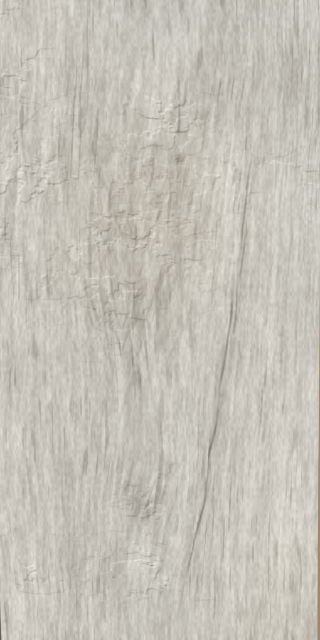
This texture is drawn by a Shadertoy shader. Its source:

```glsl
float hash(vec2 p) {
    vec3 h = fract(vec3(p.xyx) * 0.1031);
    h += dot(h, h.yzx + 33.33);
    return fract((h.x + h.y) * h.z);
}

float noise(vec2 p) {
    vec2 i = floor(p), f = fract(p);
    f = f * f * (3.0 - 2.0 * f);
    return mix(mix(hash(i), hash(i + vec2(1, 0)), f.x),
               mix(hash(i + vec2(0, 1)), hash(i + vec2(1, 1)), f.x), f.y);
}

float fbm(vec2 p) {
    float sum = 0.0, amp = 0.53;
    for (int i = 0; i < 4; i++) {
        sum += amp * noise(p);
        p = p * 2.03 + 17.3;
        amp *= 0.5;
    }
    return sum;
}

float blob(vec2 p, vec2 center, vec2 radius) {
    vec2 d = (p - center) / radius;
    return exp(-dot(d, d));
}

// Height of the torn, scaly flakes
float flakes(vec2 p) {
    p += 0.022 * vec2(noise(p * 21.0), noise(p * 17.0 + 9.0));
    return smoothstep(0.44, 0.56, fbm(p * vec2(21.0, 33.0)));
}

// Where the surface is rough: center and radius
const vec4 roughPatches[8] = vec4[8](
    vec4(0.08, 1.40, 0.14, 0.20), vec4(0.06, 1.84, 0.15, 0.16),
    vec4(0.40, 1.20, 0.24, 0.25), vec4(0.46, 0.48, 0.09, 0.12),
    vec4(0.08, 0.24, 0.14, 0.09), vec4(0.48, 0.20, 0.16, 0.10),
    vec4(0.85, 1.44, 0.22, 0.07), vec4(0.52, 1.63, 0.14, 0.11));

// Thin dark split around the line x = center, between two heights
float split(vec2 p, float center, float low, float high, float width) {
    float wobble = 0.012 * (noise(vec2(3.0, p.y * 9.0)) - 0.5);
    float d = abs(p.x - center - wobble);
    float ends = smoothstep(low, low + 0.12, p.y) * smoothstep(high, high - 0.12, p.y);
    return ends * smoothstep(width, 0.0, d);
}

void mainImage(out vec4 fragColor, in vec2 fragCoord) {
    vec2 p = fragCoord / iResolution.x;
    p.y *= 2.0 * iResolution.x / iResolution.y;

    // Grain coordinates, bent by the growth of the tree and the knots
    vec2 q = p;
    q.x += 0.05 * (noise(p * vec2(2.5, 1.6)) - 0.5) + 0.006 * noise(p * vec2(7.0, 9.0));
    q.x -= 0.09 * smoothstep(0.2, 1.6, p.y) * smoothstep(0.3, 0.7, p.x)
                * smoothstep(1.15, 0.75, p.x);
    q.x -= 0.35 * (p.x - 0.46) * blob(p, vec2(0.46, 0.45), vec2(0.13, 0.22));

    // Broad shading and layered vertical fibres
    float cloud = fbm(p * vec2(4.0, 2.2) + 5.0);
    float tone = 0.70 + 0.58 * (cloud - 0.5);
    tone += 0.30 * (fbm(q * vec2(22.0, 1.3)) - 0.5);
    tone += 0.24 * (noise(q * vec2(62.0, 4.0)) - 0.5);
    tone += 0.40 * (noise(q * vec2(118.0, 8.0) + 31.0) - 0.5);
    tone += 0.34 * (noise(q * vec2(150.0, 26.0) + 12.0) - 0.5);
    tone += 0.34 * (noise(p * vec2(190.0, 85.0)) - 0.5);

    // Fine dark pores, crowded in some bands
    float crowd = smoothstep(0.35, 0.65, fbm(p * vec2(7.0, 3.0) + 40.0));
    float pores = smoothstep(0.68, 0.88, noise(q * vec2(125.0, 11.0) + 70.0));
    tone -= 0.42 * pores * (0.2 + 0.8 * crowd);

    // Slanted streaks of the V-shaped figure
    vec2 v = vec2(abs(p.x - 0.38) - 0.32 * (p.y - 0.8), p.y);
    float streaks = smoothstep(0.55, 0.8, noise(v * vec2(95.0, 13.0) + 11.0));
    tone -= 0.38 * streaks * blob(p, vec2(0.39, 1.12), vec2(0.17, 0.30));
    tone -= 0.10 * blob(p, vec2(0.40, 1.10), vec2(0.20, 0.35));

    // Embossed flakes and faint cross bars
    float rough = 0.04;
    for (int i = 0; i < 8; i++)
        rough += blob(p, roughPatches[i].xy, roughPatches[i].zw);
    rough = min(rough, 1.0) * smoothstep(0.15, 0.5, noise(p * vec2(9.0, 11.0) + 8.0));
    float relief = flakes(p) - flakes(p + vec2(-0.004, 0.005));
    tone += rough * (relief > 0.0 ? 0.45 : 0.70) * relief;
    float bars = noise(vec2(p.x * 22.0, p.y * 62.0 + 3.0 * noise(p * 8.0))) - 0.5;
    tone += bars * (0.20 * rough + 0.16 * blob(p, vec2(0.78, 1.08), vec2(0.2, 0.22)));

    // Long split with its stained border, and shorter splits
    float path = 0.575 + 0.14 * p.y - 0.03 * smoothstep(0.45, 0.1, p.y);
    float broken = smoothstep(0.25, 0.55, noise(vec2(q.x * 90.0, p.y * 13.0)));
    tone -= 0.85 * broken * split(p, path, 0.15, 1.56, 0.007);
    tone -= 0.50 * broken * split(p, path + 0.014, 0.85, 1.5, 0.006);
    tone -= 0.16 * split(p, path, 0.1, 1.6, 0.05);
    tone -= 0.65 * broken * split(p, 0.555, 1.42, 1.82, 0.007);
    tone -= 0.65 * broken * split(p, 0.48, 1.68, 2.0, 0.007);
    tone -= 0.50 * broken * split(p, 0.28, 1.75, 2.05, 0.006);

    // Knots
    tone -= 0.90 * blob(p, vec2(0.557, 1.505), vec2(0.010, 0.018));
    tone -= 0.20 * blob(p, vec2(0.45, 0.42), vec2(0.06, 0.10));
    tone -= 0.45 * streaks * blob(p, vec2(0.45, 0.43), vec2(0.06, 0.09));

    // Pale grey-beige palette with a slight warm drift
    vec3 color = mix(vec3(0.65, 0.63, 0.59), vec3(0.84, 0.825, 0.79), clamp(tone, -0.9, 1.3));
    float warmth = noise(p * vec2(2.0, 1.5) + 60.0) - 0.5;
    color += warmth * vec3(0.012, 0.0, -0.016);

    // Brown board edge at the right, dark gap at the lower left
    float edge = 0.999 - 0.007 * smoothstep(1.2, 0.0, p.y);
    float brown = smoothstep(edge - 0.002, edge + 0.002, p.x) * smoothstep(1.2, 1.0, p.y);
    color = mix(color, vec3(0.63, 0.53, 0.43), brown);
    color *= 1.0 - 0.5 * smoothstep(0.006, 0.002, p.x + 0.03 * p.y);
    fragColor = vec4(color, 1.0);
}
```
